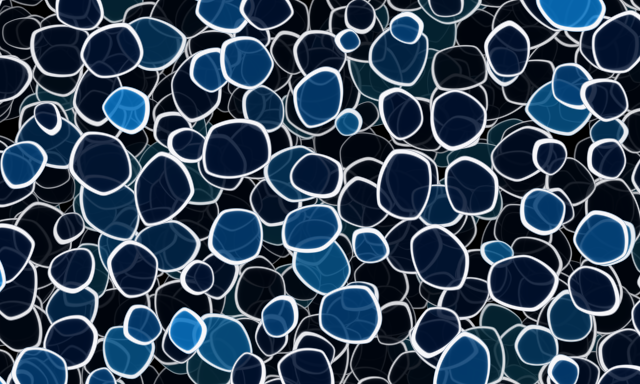
A WebGL 1 fragment shader for this pattern:

```glsl
precision highp float;
// Overlapping translucent rounded cells with white rims, stacked from dim to bright layers.

uniform vec2 u_resolution;

#define LAYERS 8
#define CELL_SIZE 0.185
#define JITTER 0.65
#define RADIUS_MIN 0.030
#define RADIUS_MAX 0.078
#define ARC_BULGE 1.75
#define CORNER 0.005
#define RIM_BACK 0.0024
#define RIM_FRONT 0.0085
#define FILL_ALPHA 0.86

const vec3 NAVY = vec3(0.0, 0.065, 0.18);
const vec3 BLUE = vec3(0.01, 0.24, 0.45);
const vec3 AZURE = vec3(0.03, 0.45, 0.76);
const vec3 TEAL = vec3(0.03, 0.23, 0.32);
const vec3 RIM = vec3(0.97, 0.97, 0.98);

float hash(vec2 p) {
  return fract(sin(dot(p, vec2(127.1, 311.7))) * 43758.545);
}

mat2 rotation(float a) {
  float c = cos(a), s = sin(a);
  return mat2(c, s, -s, c);
}

float smoothMax(float a, float b, float k) {
  float h = max(k - abs(a - b), 0.0) / k;
  return max(a, b) + 0.25 * h * h * k;
}

// Signed distance to a bulging polygon: the intersection of several large discs.
float pebble(vec2 p, float radius, vec2 seed) {
  float sides = 4.0 + floor(3.0 * hash(seed + 1.7));
  float turn = 6.2832 * hash(seed + 2.3);
  float d = -1.0;
  for (int k = 0; k < 6; k++) {
    float i = float(k);
    if (i >= sides) break;
    float wobble = hash(seed + vec2(i * 3.1, 5.9)) - 0.5;
    float reach = radius * (0.92 + 0.22 * hash(seed + vec2(7.3, i * 2.7)));
    float a = turn + 6.2832 * (i + 0.55 * wobble) / sides;
    float arc = radius * ARC_BULGE;
    vec2 center = -vec2(cos(a), sin(a)) * (arc - reach);
    d = smoothMax(d, length(p - center) - arc, CORNER);
  }
  return d;
}

// Front cells are navy, blue or azure; back cells fade to black and teal.
vec3 fillColor(float pick, float depth) {
  vec3 front = pick < 0.62 ? NAVY : (pick < 0.87 ? BLUE : AZURE);
  vec3 back = pick < 0.80 ? NAVY * 0.3 : TEAL * 0.65;
  return mix(back, front, smoothstep(0.72, 1.0, depth));
}

// Lays one cell over the colour so far.
vec3 drawCell(vec3 color, vec2 p, vec2 seed, float depth) {
  float px = 1.0 / u_resolution.y;
  float size = sqrt(hash(seed + 11.3));
  float radius = mix(RADIUS_MIN, RADIUS_MAX, size);
  if (length(p) > radius * 2.0) return color;

  vec2 q = rotation(6.2832 * hash(seed + 4.1)) * p;
  float stretch = 1.0 + 0.16 * hash(seed + 8.7);
  float d = pebble(q * vec2(stretch, 1.0 / stretch), radius, seed);

  // The rim swells on one side, more so on small cells.
  float lean = 6.2832 * hash(seed + 6.5);
  float side = dot(p / radius, vec2(cos(lean), sin(lean)));
  float swell = 1.0 + (0.3 + 0.6 * (1.0 - size)) * clamp(side, -0.7, 1.0);
  float width = mix(RIM_BACK, RIM_FRONT, depth * depth) * swell;

  float inside = 1.0 - smoothstep(-px, px, d);
  float rim = inside * smoothstep(-px, px, d + width);
  float glow = inside * exp(min(d + width, 0.0) / 0.0035);

  vec3 fill = fillColor(hash(seed + 9.9), depth);
  color = mix(color, fill, inside * FILL_ALPHA);
  color += RIM * glow * 0.16 * depth * (1.0 - rim);
  return mix(color, RIM, rim * mix(0.5, 1.0, depth));
}

void main() {
  vec2 uv = gl_FragCoord.xy / u_resolution.y;
  vec3 color = vec3(0.0);

  // Jittered grids, each turned and shifted, from back to front.
  for (int l = 0; l < LAYERS; l++) {
    float layer = float(l);
    float depth = (layer + 1.0) / float(LAYERS);
    vec2 grid = rotation(layer * 1.1 + 0.4) * uv / CELL_SIZE + layer * vec2(3.37, 5.71);
    vec2 base = floor(grid);
    for (int j = -1; j <= 1; j++) {
      for (int i = -1; i <= 1; i++) {
        vec2 id = base + vec2(float(i), float(j));
        vec2 seed = id + layer * vec2(37.0, 17.0);
        vec2 offset = vec2(hash(seed + 0.3), hash(seed + 21.1)) - 0.5;
        vec2 center = id + 0.5 + JITTER * offset;
        color = drawCell(color, (grid - center) * CELL_SIZE, seed, depth);
      }
    }
  }
  gl_FragColor = vec4(clamp(color, 0.0, 1.0), 1.0);
}
```
